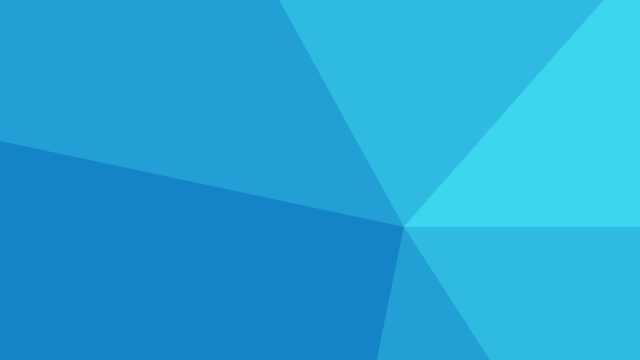
This background is drawn by a Shadertoy shader. Its source:

```glsl
const vec2 HUB = vec2(0.631, 0.370);   // meeting point, as a share of the canvas
const int WEDGES = 3;

// Start and end angles in degrees, counterclockwise, from widest to narrowest
const vec2 WEDGE_ANGLES[WEDGES] = vec2[](
    vec2(-101.5, 168.0),
    vec2(-57.1, 118.8),
    vec2(0.0, 48.64)
);

const vec3 DEEP_BLUE = vec3(0.082, 0.518, 0.780);
const vec3 WEDGE_COLORS[WEDGES] = vec3[](
    vec3(0.133, 0.624, 0.835),
    vec3(0.184, 0.729, 0.882),
    vec3(0.235, 0.843, 0.933)
);

// Signed distance to a line through the hub, positive on its left
float leftOfRay(vec2 p, float angle) {
    return cos(angle) * p.y - sin(angle) * p.x;
}

// Positive inside the wedge; spans above 180 degrees are a union of half planes
float wedgeDistance(vec2 p, vec2 angles) {
    float afterStart = leftOfRay(p, angles.x);
    float beforeEnd = -leftOfRay(p, angles.y);
    bool reflex = angles.y - angles.x > radians(180.0);
    return reflex ? max(afterStart, beforeEnd) : min(afterStart, beforeEnd);
}

void mainImage(out vec4 fragColor, in vec2 fragCoord) {
    vec2 p = (fragCoord - HUB * iResolution.xy) / iResolution.y;
    float pixel = 1.0 / iResolution.y;

    // Nested wedges, each brighter than the one beneath
    vec3 color = DEEP_BLUE;
    for (int i = 0; i < WEDGES; i++) {
        float dist = wedgeDistance(p, radians(WEDGE_ANGLES[i]));
        float coverage = clamp(dist / pixel + 0.5, 0.0, 1.0);
        color = mix(color, WEDGE_COLORS[i], coverage);
    }
    fragColor = vec4(color, 1.0);
}
```
